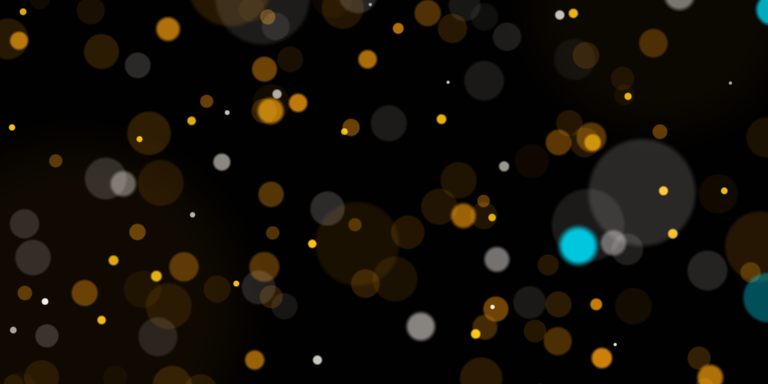
Write a WebGL 2 fragment shader that draws this background.

```glsl
#version 300 es
precision highp float;

uniform vec2 u_resolution;
out vec4 fragColor;

const vec3 AMBER = vec3(0.76, 0.46, 0.04);
const vec3 ORANGE = vec3(0.84, 0.53, 0.04);
const vec3 YELLOW = vec3(1.0, 0.76, 0.08);
const vec3 GREY = vec3(0.72, 0.70, 0.68);
const vec3 WHITE = vec3(0.96, 0.95, 0.92);
const vec3 CYAN = vec3(0.0, 0.78, 0.87);
const float GOLDEN_STEP = 0.618034;

float hash(vec2 p) {
    return fract(sin(dot(p, vec2(127.1, 311.7))) * 43758.5453);
}

vec3 screen(vec3 base, vec3 light) {
    return 1.0 - (1.0 - base) * (1.0 - light);
}

// Round spot; blur is a fraction of the radius, never below one pixel
float disc(vec2 p, vec2 center, float radius, float blur, float pixel) {
    float edge = max(radius * blur, pixel);
    return 1.0 - smoothstep(radius - edge, radius + edge, length(p - center));
}

// Combined light of randomly placed discs; ranges hold minimum and maximum
float scatter(vec2 p, float aspect, float pixel, int count, float seed,
              vec2 radii, vec2 strengths, float blur) {
    float dark = 1.0;
    for (int i = 0; i < count; i++) {
        float id = float(i) + 1.0;
        float x = fract(id * GOLDEN_STEP + hash(vec2(seed, 0.3))
                        + 0.2 * hash(vec2(id, seed + 0.1)));
        float y = 1.05 - 1.1 * pow(hash(vec2(id, seed + 0.2)), 1.2);
        float radius = mix(radii.x, radii.y, hash(vec2(id, seed + 0.4)));
        float strength = mix(strengths.x, strengths.y, hash(vec2(id, seed + 0.6)));
        dark *= 1.0 - strength * disc(p, vec2(x * aspect, y), radius, blur, pixel);
    }
    return 1.0 - dark;
}

void main() {
    float pixel = 1.0 / u_resolution.y;
    float aspect = u_resolution.x * pixel;
    vec2 p = gl_FragCoord.xy * pixel;

    // Broad warm haze on black
    vec3 color = vec3(0.004, 0.003, 0.002);
    color = screen(color, AMBER * 0.07 * disc(p, vec2(0.1 * aspect, 0.2), 0.42, 0.25, pixel));
    color = screen(color, AMBER * 0.05 * disc(p, vec2(0.86 * aspect, 1.0), 0.34, 0.25, pixel));

    // Large faint discs
    color = screen(color, GREY * scatter(p, aspect, pixel, 3, 3.0, vec2(0.09, 0.14), vec2(0.14, 0.24), 0.07));
    color = screen(color, AMBER * scatter(p, aspect, pixel, 3, 7.0, vec2(0.08, 0.12), vec2(0.12, 0.24), 0.07));

    // Dim to medium bokeh
    color = screen(color, AMBER * scatter(p, aspect, pixel, 44, 11.0, vec2(0.024, 0.06), vec2(0.05, 0.26), 0.08));
    color = screen(color, GREY * scatter(p, aspect, pixel, 20, 17.0, vec2(0.02, 0.055), vec2(0.06, 0.25), 0.1));
    color = screen(color, AMBER * scatter(p, aspect, pixel, 24, 23.0, vec2(0.016, 0.04), vec2(0.34, 0.62), 0.13));

    // Bright blurred lights
    color = screen(color, GREY * scatter(p, aspect, pixel, 6, 29.0, vec2(0.018, 0.042), vec2(0.5, 0.85), 0.22));
    color = screen(color, ORANGE * scatter(p, aspect, pixel, 13, 31.0, vec2(0.014, 0.034), vec2(0.7, 0.95), 0.22));

    // Cyan accents
    float cyanLight = disc(p, vec2(0.753 * aspect, 0.36), 0.048, 0.25, pixel)
        + 0.4 * disc(p, vec2(aspect, 0.225), 0.064, 0.1, pixel)
        + 0.85 * disc(p, vec2(aspect + 0.01, 0.975), 0.04, 0.2, pixel);
    color = mix(color, CYAN, cyanLight);

    // Small sparks
    color = screen(color, YELLOW * scatter(p, aspect, pixel, 19, 37.0, vec2(0.006, 0.015), vec2(0.85, 1.0), 0.3));
    color = screen(color, WHITE * scatter(p, aspect, pixel, 14, 41.0, vec2(0.004, 0.017), vec2(0.6, 1.0), 0.3));

    fragColor = vec4(color, 1.0);
}
```
